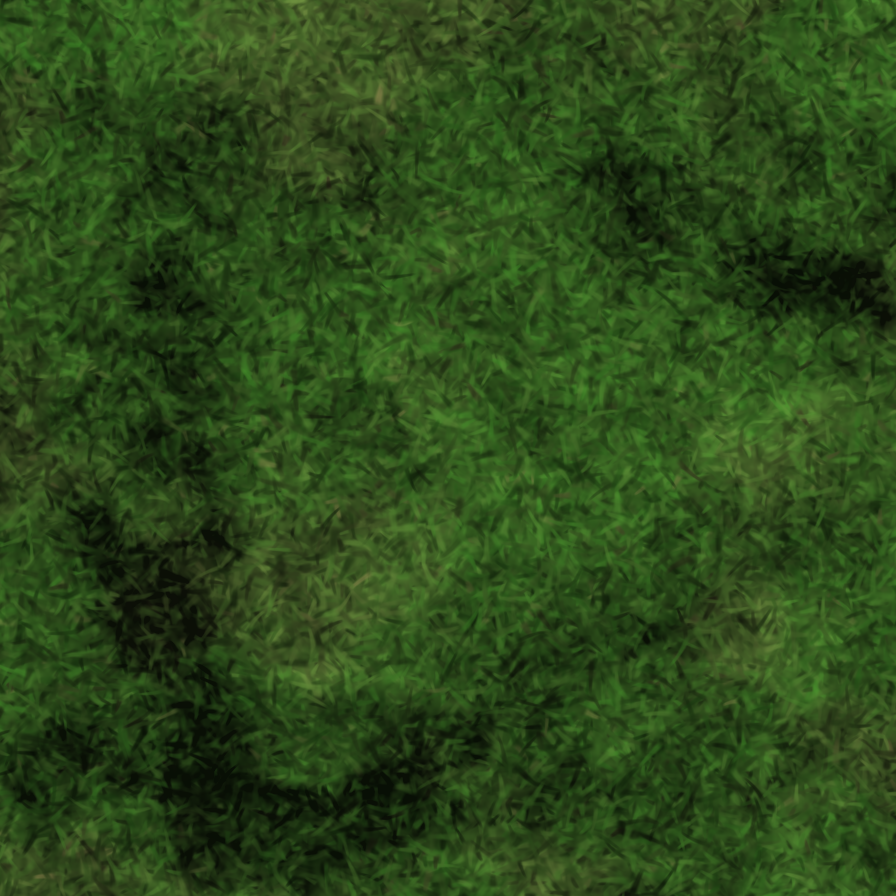
Reproduce this texture procedurally as a WebGL 1 fragment shader.

```glsl
precision highp float;
// Draws rough green turf: short tangled blades over shadowed and dry patches.
uniform vec2 u_resolution;

const int LAYERS = 9;
const vec3 FRESH_HUE = vec3(0.53, 1.0, 0.32);
const vec3 DRY_HUE = vec3(1.10, 0.96, 0.60);

float hash(vec2 p) {
  return fract(sin(dot(p, vec2(127.1, 311.7))) * 43758.5453);
}

float noise(vec2 p) {
  vec2 cell = floor(p);
  vec2 f = fract(p);
  f = f * f * (3.0 - 2.0 * f);
  float low = mix(hash(cell), hash(cell + vec2(1.0, 0.0)), f.x);
  float high = mix(hash(cell + vec2(0.0, 1.0)), hash(cell + 1.0), f.x);
  return mix(low, high, f.y);
}

float fbm(vec2 p) {
  float sum = 0.0;
  float weight = 0.533;
  for (int i = 0; i < 4; i++) {
    sum += weight * noise(p);
    p = mat2(1.6, 1.2, -1.2, 1.6) * p + 7.3;
    weight *= 0.5;
  }
  return sum;
}

// Soft coverage of a slightly bent blade that tapers towards its tip.
float bladeCover(vec2 p, float angle, float halfLength, float width, float bend) {
  float c = cos(angle);
  float s = sin(angle);
  vec2 q = vec2(c * p.x + s * p.y, c * p.y - s * p.x);
  float along = q.x / halfLength;
  float across = abs(q.y - bend * halfLength * along * along);
  float taper = width * (1.0 - 0.45 * along);
  float body = 1.0 - smoothstep(0.2 * taper, taper, across);
  return body * (1.0 - smoothstep(0.45, 1.0, abs(along)));
}

// Lays one scattered layer of blades on turf; ground and turf = (tone, dryness).
vec2 addBlades(vec2 turf, vec2 ground, vec2 p, float cellSize, float seed) {
  vec2 home = floor(p / cellSize);
  for (int j = -1; j <= 1; j++) {
    for (int i = -1; i <= 1; i++) {
      vec2 cell = home + vec2(float(i), float(j));
      vec2 key = cell + seed * vec2(17.3, 9.1);
      vec2 jitter = vec2(hash(key + 1.7), hash(key + 5.2));
      vec2 root = (cell + 0.1 + 0.8 * jitter) * cellSize;
      float clump = noise(root * 9.0 + 31.0);
      float angle = 7.0 * clump + 2.8 * (hash(key + 8.4) - 0.5);
      float halfLength = cellSize * mix(0.28, 0.8, hash(key + 2.9));
      float width = mix(0.0030, 0.0062, hash(key + 4.6));
      float bend = 0.3 * (hash(key + 6.1) - 0.5);
      float cover = bladeCover(p - root, angle, halfLength, width, bend);
      float light = hash(key + 3.3);
      float straw = hash(key + 7.7);
      vec2 blade = ground + vec2(0.80 * (light - 0.47), 0.34 * (straw - 0.5));
      blade.y += 0.4 * smoothstep(0.95, 1.0, straw);
      turf = mix(turf, blade, 0.68 * cover);
    }
  }
  return turf;
}

void main() {
  vec2 p = gl_FragCoord.xy / min(u_resolution.x, u_resolution.y);

  // Hollows, tufts and dry areas.
  vec2 warp = vec2(noise(p * 19.0), noise(p * 19.0 + 40.0)) - 0.5;
  vec2 bent = p + 0.05 * warp;
  float relief = fbm(bent * vec2(5.5, 7.5) + 3.0);
  float tuft = noise(bent * 27.0 + 60.0);
  float dryArea = fbm(bent * 6.0 + 85.0);
  float hollow = 1.0 - smoothstep(0.22, 0.42, relief);
  float tone = 0.53 + 0.72 * (relief - 0.5) + 0.22 * (tuft - 0.5) - 0.20 * hollow;
  float dryness = 0.05 + 0.28 * smoothstep(0.42, 0.75, dryArea);
  vec2 ground = vec2(tone, dryness);

  // Overlapping blades, smallest at the bottom.
  vec2 turf = ground;
  for (int k = 0; k < LAYERS; k++) {
    float layer = float(k);
    vec2 shifted = p + vec2(0.37, 0.53) * layer;
    turf = addBlades(turf, ground, shifted, 0.021 + 0.001 * layer, layer + 1.0);
  }

  // Fine mottling, then colour.
  turf.x += 0.20 * (noise(p * 150.0) - 0.5);
  float green = 0.06 + 0.44 * clamp(turf.x, 0.0, 1.15);
  vec3 hue = mix(FRESH_HUE, DRY_HUE, clamp(turf.y, -0.12, 0.8));
  gl_FragColor = vec4(green * hue, 1.0);
}
```
